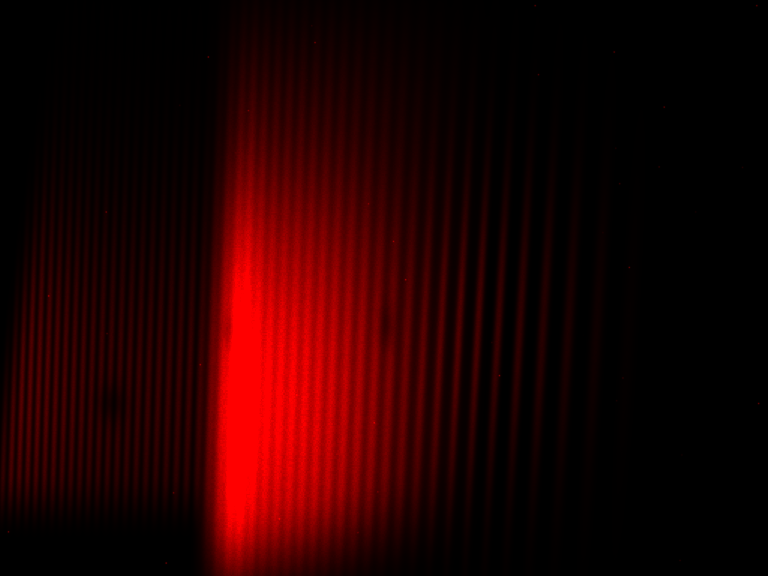
Reproduce this background procedurally as a Shadertoy shader.

```glsl
float hash(vec2 p) {
    p = fract(p * vec2(0.1031, 0.1147));
    p += dot(p, p.yx + 33.33);
    return fract((p.x + p.y) * p.x * 47.3);
}

float bell(float x, float center, float width) {
    float d = (x - center) / width;
    return exp(-d * d);
}

float smudge(vec2 uv, vec2 center, vec2 size) {
    vec2 d = (uv - center) / size;
    return exp(-dot(d, d));
}

// One randomly placed dot in some of the cells
float specks(vec2 uv) {
    vec2 grid = vec2(24.0, 18.0);
    vec2 cell = floor(uv * grid);
    vec2 spot = 0.15 + 0.7 * vec2(hash(cell + 11.0), hash(cell + 47.0));
    vec2 d = fract(uv * grid) - spot;
    float lit = step(0.86, hash(cell + 83.0));
    return lit * hash(cell + 5.0) * exp(-dot(d, d) * 1400.0);
}

void mainImage(out vec4 fragColor, in vec2 fragCoord) {
    vec2 uv = fragCoord / iResolution.xy;
    float lean = 0.022 + 0.022 * smoothstep(0.3, 0.7, uv.x);
    float x = uv.x - lean * (uv.y - 0.49);

    // Leaning fringes that widen to the right
    float phase = 95.2 * x - 44.8 * x * x;
    float fringe = 0.5 + 0.5 * cos(6.28319 * phase);

    // Broad central glow with a hot left rim
    float rise = smoothstep(0.257, 0.322, x);
    float fall = 1.0 - smoothstep(0.34, 0.66, x);
    float height = bell(uv.y, 0.3, uv.y > 0.3 ? 0.345 : 0.37);
    height *= smoothstep(-0.12, 0.12, uv.y - 0.35 * max(x - 0.33, 0.0));
    float haze = 0.1 * smoothstep(1.08, 0.8, uv.y) * smoothstep(0.3, 0.7, uv.y);
    float contrast = mix(0.17, 0.58, smoothstep(0.36, 0.64, x));
    contrast = mix(contrast, 0.42, smoothstep(0.55, 0.9, uv.y));
    float glow = rise * fall * (1.06 * height + haze) * (1.0 - contrast * (1.0 - fringe));
    glow += 0.46 * height * bell(x, 0.313, 0.024);

    // Thin fringes fading out on the right
    float rightBand = smoothstep(0.5, 0.63, x) * (1.0 - smoothstep(0.58, 0.87, x));
    glow += 0.25 * rightBand * bell(uv.y, 0.42, 0.26) * pow(fringe, 2.5);

    // Dim fringes on the left
    float leftEdge = smoothstep(-0.01, 0.03, uv.x - 0.1 * (uv.y - 0.3));
    float leftBand = leftEdge * (1.0 - smoothstep(0.25, 0.31, x));
    float leftHeight = bell(uv.y, 0.32, 0.31) * smoothstep(0.06, 0.18, uv.y);
    float leftLevel = 0.21 + 0.12 * bell(x, 0.03, 0.07);
    glow += leftLevel * leftBand * leftHeight * (0.26 + 0.74 * fringe);

    // Shadow smudges
    glow *= 1.0 - 0.6 * smudge(uv, vec2(0.146, 0.3), vec2(0.018, 0.035));
    glow *= 1.0 - 0.35 * smudge(uv, vec2(0.504, 0.435), vec2(0.01, 0.04));
    glow *= 1.0 - 0.2 * smudge(uv, vec2(0.297, 0.427), vec2(0.008, 0.03));

    // Fine grain and stray specks
    float grain = hash(floor(uv * vec2(512.0, 384.0))) - 0.5;
    glow *= 1.0 + 0.12 * grain;
    glow += 0.45 * specks(uv);

    fragColor = vec4(clamp(glow, 0.0, 1.0), 0.0, 0.0, 1.0);
}
```
